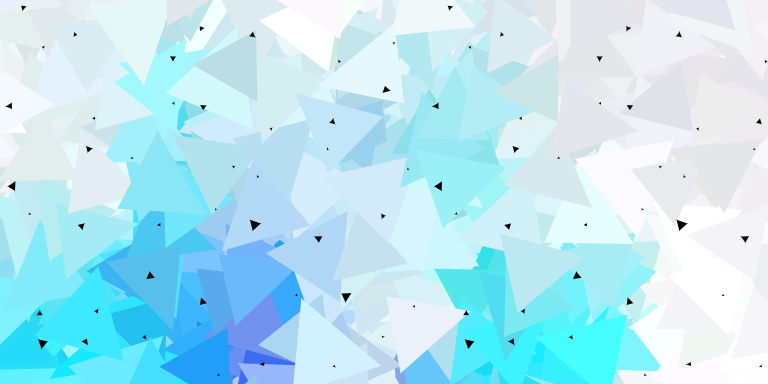
Write a WebGL 2 fragment shader that draws this background.

```glsl
#version 300 es
precision highp float;
// Scattered overlapping triangles over a soft field of pale, cyan and blue.
// Layers of jittered cells each hold one triangle, tinted by the field at its
// centre; small black triangles repeat over the top in a wide tile.

uniform vec2 u_resolution;
out vec4 fragColor;

const vec3 WHITE = vec3(1.0);
const vec3 MIST = vec3(0.92, 0.94, 0.95);
const vec3 PALE_AQUA = vec3(0.74, 0.92, 0.95);
const vec3 PALE_SKY = vec3(0.70, 0.86, 0.95);
const vec3 AQUA = vec3(0.52, 0.90, 0.94);
const vec3 CYAN = vec3(0.02, 0.88, 1.0);
const vec3 AZURE = vec3(0.10, 0.62, 0.98);
const vec3 INDIGO = vec3(0.23, 0.42, 0.96);
const vec3 INK = vec3(0.01);

const int LAYERS = 6;
const float CELL = 0.165;         // spacing of the large triangles
const float TILE = 1.111;         // width of the repeating ink tile
const float INK_CELLS = 7.0;      // ink cells across one tile

vec3 hash3(vec3 p) {
    p = fract(p * vec3(0.1031, 0.1030, 0.0973));
    p += dot(p, p.yxz + 33.33);
    return fract((p.xxy + p.yxx) * p.zyx);
}

// Lays a soft elliptical patch of colour over the base.
vec3 glow(vec3 base, vec2 p, vec2 centre, vec2 radius, vec3 tint, float strength) {
    vec2 d = (p - centre) / radius;
    float q = dot(d, d);
    return mix(base, tint, strength * exp(-q * sqrt(q)));
}

// Smooth colour field, in units of the canvas height.
vec3 colourField(vec2 p) {
    vec3 c = mix(MIST, vec3(0.92, 0.92, 0.935), smoothstep(1.3, 1.7, p.x));
    // pale upper and middle parts
    c = glow(c, p, vec2(0.85, 1.0), vec2(0.22, 0.10), WHITE, 0.8);
    c = glow(c, p, vec2(0.58, 0.84), vec2(0.22, 0.13), PALE_AQUA, 0.8);
    c = glow(c, p, vec2(0.26, 0.80), vec2(0.16, 0.15), PALE_AQUA, 0.4);
    c = glow(c, p, vec2(0.70, 0.50), vec2(0.28, 0.24), PALE_SKY, 0.95);
    c = glow(c, p, vec2(1.07, 0.82), vec2(0.25, 0.18), PALE_AQUA, 0.95);
    c = glow(c, p, vec2(0.98, 0.62), vec2(0.17, 0.11), vec3(0.58, 0.83, 0.93), 0.9);
    c = glow(c, p, vec2(1.42, 0.42), vec2(0.28, 0.20), PALE_AQUA, 0.6);
    c = glow(c, p, vec2(1.20, 0.58), vec2(0.14, 0.28), AQUA, 0.9);
    c = glow(c, p, vec2(0.98, 0.34), vec2(0.17, 0.20), vec3(0.78, 0.92, 0.97), 0.8);
    c = glow(c, p, vec2(1.90, 0.18), vec2(0.26, 0.30), WHITE, 1.0);
    // cyan at the left and its rising streak
    c = glow(c, p, vec2(0.10, 0.34), vec2(0.22, 0.16), AQUA, 0.8);
    c = glow(c, p, vec2(0.46, 0.68), vec2(0.075, 0.24), vec3(0.30, 0.88, 0.96), 0.95);
    c = glow(c, p, vec2(0.38, 0.36), vec2(0.13, 0.16), CYAN, 0.85);
    c = glow(c, p, vec2(0.22, 0.06), vec2(0.36, 0.24), CYAN, 0.95);
    // blue heart
    c = glow(c, p, vec2(0.64, 0.27), vec2(0.19, 0.15), vec3(0.36, 0.65, 0.94), 0.95);
    c = glow(c, p, vec2(0.46, 0.26), vec2(0.09, 0.12), AZURE, 0.7);
    c = glow(c, p, vec2(0.55, 0.06), vec2(0.12, 0.18), AZURE, 0.95);
    c = glow(c, p, vec2(0.77, 0.24), vec2(0.07, 0.11), AZURE, 0.9);
    c = glow(c, p, vec2(0.67, 0.06), vec2(0.10, 0.13), INDIGO, 0.95);
    c = glow(c, p, vec2(0.86, 0.10), vec2(0.09, 0.14), vec3(0.60, 0.80, 0.95), 0.7);
    c = glow(c, p, vec2(1.12, 0.02), vec2(0.10, 0.08), vec3(0.40, 0.58, 0.93), 0.95);
    // cyan at the right of the lower edge
    c = glow(c, p, vec2(1.26, 0.28), vec2(0.11, 0.11), vec3(0.20, 0.92, 0.94), 0.95);
    c = glow(c, p, vec2(1.33, 0.04), vec2(0.17, 0.14), CYAN, 1.0);
    c = glow(c, p, vec2(1.52, 0.13), vec2(0.16, 0.16), vec3(0.10, 0.95, 1.0), 0.9);
    return c;
}

// Corner of an uneven triangle: one third of a turn per index, with jitter.
vec2 corner(float index, float turn, float wobble, float reach) {
    float angle = 6.2832 * (turn + index / 3.0) + 0.8 * (wobble - 0.5);
    return reach * vec2(cos(angle), sin(angle));
}

// Signed distance to the line from a to b, positive on its right.
float edgeDistance(vec2 p, vec2 a, vec2 b) {
    vec2 e = normalize(b - a);
    return dot(p - a, vec2(e.y, -e.x));
}

// Coverage of a random triangle about the origin.
float triangle(vec2 p, float turn, vec3 rnd, float size, float pixel) {
    vec3 reach = size * (0.6 + 0.4 * rnd.zxy);
    vec2 a = corner(0.0, turn, rnd.x, reach.x);
    vec2 b = corner(1.0, turn, rnd.y, reach.y);
    vec2 c = corner(2.0, turn, rnd.z, reach.z);
    float d = max(edgeDistance(p, a, b), max(edgeDistance(p, b, c), edgeDistance(p, c, a)));
    return clamp(0.5 - d / pixel, 0.0, 1.0);
}

// One layer of large triangles, painted cell by cell in a fixed order.
vec3 paintLayer(vec3 base, vec2 p, float layer, float pixel) {
    vec2 shift = CELL * hash3(vec3(layer, 7.0, 3.0)).xy;
    vec2 home = floor((p + shift) / CELL);
    for (int k = 0; k < 9; k++) {
        vec2 id = home + vec2(k % 3 - 1, k / 3 - 1);
        vec3 place = hash3(vec3(id + 40.0, layer + 11.0));
        vec3 form = hash3(vec3(id + 90.0, layer + 53.0));
        vec2 centre = (id + place.xy) * CELL - shift;
        float cover = triangle(p - centre, place.z, form, CELL * 0.98, pixel);
        if (cover > 0.0) {
            vec3 tint = colourField(centre + 0.06 * (form.xy - 0.5));
            tint = mix(tint, WHITE, 0.45 * pow(form.z, 4.0));
            tint += 0.09 * (form.y - 0.5) + 0.03 * (place - 0.5);
            base = mix(base, clamp(tint, 0.0, 1.0), cover);
        }
    }
    return base;
}

// Small dark triangles, the same in every tile.
float inkCover(vec2 p, float pixel) {
    float cell = TILE / INK_CELLS;
    vec2 id = floor(p / cell);
    vec3 key = vec3(mod(id.x, INK_CELLS) + 5.0, id.y + 17.0, 29.0);
    vec3 place = hash3(key);
    vec3 form = hash3(key + 31.0);
    vec2 centre = (id + 0.13 + 0.74 * place.xy) * cell;
    float size = mix(0.004, 0.020, place.z * place.z);
    return triangle(p - centre, form.x, form.yzx, size, pixel);
}

void main() {
    float pixel = 1.0 / u_resolution.y;
    vec2 p = gl_FragCoord.xy * pixel;
    vec3 colour = mix(colourField(p), WHITE, 0.6);
    for (int i = 0; i < LAYERS; i++) colour = paintLayer(colour, p, float(i), pixel);
    fragColor = vec4(mix(colour, INK, inkCover(p, pixel)), 1.0);
}
```
